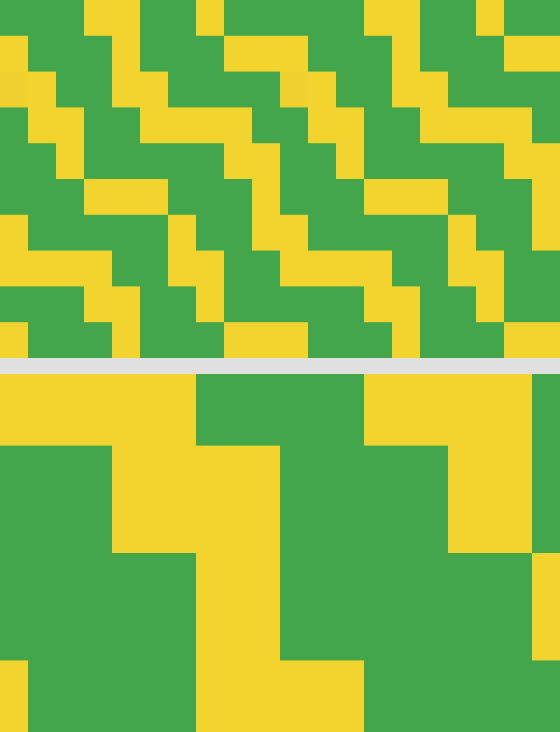
Top: the whole. Bottom: its middle third, enlarged.
Give the GLSL for this pattern, as a WebGL 1 fragment shader.

```glsl
precision highp float;
// Yellow stepped diagonal bands on green, woven from a grid of rectangular cells.

uniform vec2 u_resolution;

const vec2 GRID = vec2(20.0, 10.0);   // cells across and down
const float PERIOD = 10.0;            // columns per repeat
const float BLOCK_ROWS = 4.0;         // rows before the pattern shifts
const float BLOCK_SHIFT = 5.0;        // columns moved per block of rows
const vec3 GREEN = vec3(0.263, 0.651, 0.290);
const vec3 YELLOW = vec3(0.953, 0.831, 0.184);
const vec3 DULL_YELLOW = vec3(0.932, 0.815, 0.184);

// First column and length of each band's run, for the four rows of a block
const vec4 WIDE_START = vec4(3.0, 4.0, 4.0, 5.0);
const vec4 WIDE_LENGTH = vec4(2.0, 1.0, 2.0, 4.0);
const vec4 THIN_START = vec4(7.0, 8.0, 11.0, 11.0);
const vec4 THIN_LENGTH = vec4(1.0, 3.0, 1.0, 2.0);

// Dull cell added once per repeat, in every second block
const vec2 EXTRA_CELL = vec2(0.0, 2.0);

// Modulo for whole numbers, safe against rounding at multiples
float wrap(float value, float period) {
  return value - period * floor((value + 0.5) / period);
}

// 1.0 when the column lies in a run that repeats across
float inRun(float column, float start, float runLength) {
  return step(wrap(column - start, PERIOD) + 0.5, runLength);
}

vec3 cellColor(vec2 cell) {
  float blockRow = wrap(cell.y, BLOCK_ROWS);
  float block = floor((cell.y + 0.5) / BLOCK_ROWS);
  float column = cell.x - BLOCK_SHIFT * block;

  // Pick this row's runs
  vec4 pick = step(abs(vec4(0.0, 1.0, 2.0, 3.0) - blockRow), vec4(0.5));
  float wide = inRun(column, dot(WIDE_START, pick), dot(WIDE_LENGTH, pick));
  float thin = inRun(column, dot(THIN_START, pick), dot(THIN_LENGTH, pick));
  vec3 color = mix(GREEN, YELLOW, max(wide, thin));

  vec2 place = vec2(wrap(cell.x, PERIOD), wrap(cell.y, 2.0 * BLOCK_ROWS));
  vec2 extra = step(abs(place - EXTRA_CELL), vec2(0.5));
  return mix(color, DULL_YELLOW, extra.x * extra.y);
}

void main() {
  // Cell coordinates, with rows counted from the top
  vec2 uv = gl_FragCoord.xy / u_resolution;
  vec2 p = vec2(uv.x, 1.0 - uv.y) * GRID;

  // Blend the four cells round the nearest corner by pixel coverage
  vec2 corner = floor(p + 0.5);
  vec2 cover = clamp((p - corner) * u_resolution / GRID + 0.5, 0.0, 1.0);
  vec3 above = mix(cellColor(corner - 1.0),
                   cellColor(corner - vec2(0.0, 1.0)), cover.x);
  vec3 below = mix(cellColor(corner - vec2(1.0, 0.0)),
                   cellColor(corner), cover.x);
  gl_FragColor = vec4(mix(above, below, cover.y), 1.0);
}
```
